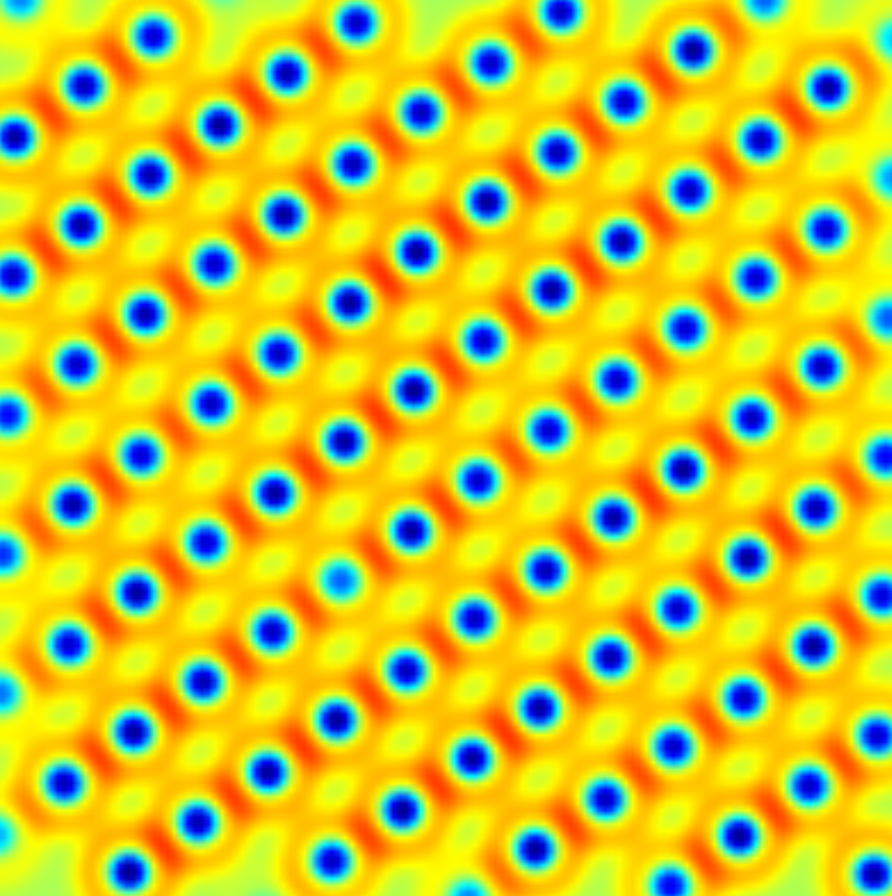
Give the GLSL for this pattern, as a WebGL 1 fragment shader.

```glsl
precision highp float;
// Heat map of a slanted dot lattice: blue wells with warm rings that overlap into red links.

uniform vec2 u_resolution;

// Lengths are fractions of the canvas height.
const vec2 LATTICE_ORIGIN = vec2(0.535, 0.4635);
const vec2 ALONG_ROW = vec2(0.0771, 0.0563);
const vec2 ACROSS_ROW = vec2(0.0727, -0.0993);
const vec2 SHALLOW_CELL = vec2(-2.0, 0.0);
const float SAMPLES = 131.0;
const float BASE_LEVEL = 0.54;
const float WELL_DEPTH = 0.50;
const float WELL_RADIUS = 0.0211;
const float RING_HEIGHT = 0.14;
const float RING_RADIUS = 0.0443;
const float RING_WIDTH = 0.0208;

float hash(vec2 cell) {
  vec3 q = fract(vec3(cell.xyx) * 0.1031);
  q += dot(q, q.yzx + 33.33);
  return fract((q.x + q.y) * q.z);
}

// Coordinates of p in the lattice basis.
vec2 toLattice(vec2 p, vec2 u, vec2 v) {
  float det = u.x * v.y - u.y * v.x;
  return vec2(p.x * v.y - p.y * v.x, u.x * p.y - u.y * p.x) / det;
}

// Fades dots whose centres lie at or beyond the border.
float borderFade(vec2 center, vec2 size) {
  vec2 inset = min(center, size - center);
  return smoothstep(-0.03, 0.02, min(inset.x, inset.y));
}

// Raised ring minus a flat-bottomed well.
float dotProfile(float d, float ringHeight, float depth) {
  float offset = (d - RING_RADIUS) / RING_WIDTH;
  float ring = ringHeight * exp(-offset * offset);
  float well = depth * exp(-pow(d / WELL_RADIUS, 3.0));
  return ring - well;
}

float heatLevel(vec2 p, vec2 size) {
  vec2 nearest = floor(toLattice(p - LATTICE_ORIGIN, ALONG_ROW, ACROSS_ROW) + 0.5);
  float level = BASE_LEVEL;
  for (int j = -1; j <= 1; j++) {
    for (int i = -1; i <= 1; i++) {
      vec2 cell = nearest + vec2(float(i), float(j));
      vec2 center = LATTICE_ORIGIN + cell.x * ALONG_ROW + cell.y * ACROSS_ROW;
      float vary = hash(cell + 57.0) - 0.5;
      vec2 wobble = vec2(hash(cell + 91.0), hash(cell + 23.0)) - 0.5;
      float shallow = 1.0 - step(0.5, distance(cell, SHALLOW_CELL));
      float depth = (WELL_DEPTH + 0.07 * vary) * mix(1.0, 0.68, shallow);
      float ringHeight = RING_HEIGHT * (1.0 + 0.14 * vary);
      float d = distance(p, center + 0.003 * wobble);
      level += borderFade(center, size) * dotProfile(d, ringHeight, depth);
    }
  }
  return level;
}

// Blue, cyan, yellow, red ramp.
vec3 heatColor(float level) {
  vec3 peaks = vec3(3.0, 2.0, 1.0);
  return clamp(1.5 - abs(4.0 * level - peaks), 0.0, 1.0);
}

vec3 sampleColor(vec2 gridPoint, vec2 size) {
  return heatColor(heatLevel((gridPoint + 0.5) / SAMPLES, size));
}

// Blends colours from a coarse grid, giving the wells slightly square cores.
vec3 coarseHeatMap(vec2 p, vec2 size) {
  vec2 g = p * SAMPLES - 0.5;
  vec2 corner = floor(g);
  vec2 t = g - corner;
  vec3 low = mix(sampleColor(corner, size),
                 sampleColor(corner + vec2(1.0, 0.0), size), t.x);
  vec3 high = mix(sampleColor(corner + vec2(0.0, 1.0), size),
                  sampleColor(corner + vec2(1.0, 1.0), size), t.x);
  return mix(low, high, t.y);
}

void main() {
  vec2 p = gl_FragCoord.xy / u_resolution.y;
  vec2 size = vec2(u_resolution.x / u_resolution.y, 1.0);
  gl_FragColor = vec4(coarseHeatMap(p, size), 1.0);
}
```
